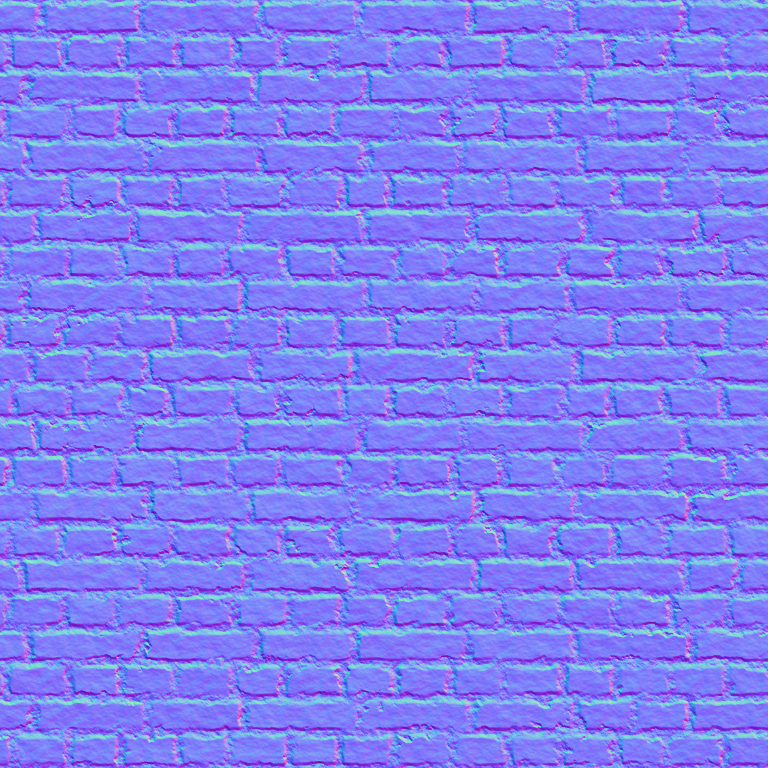
This texture map is drawn by a three.js fragment shader. Its source:

```glsl
varying vec2 vUv;

const float ROWS = 22.0;
const float STRETCHERS = 7.0;
const float HEADERS = 14.0;
const float JOINT = 0.0085;
const float MORTAR_DEPTH = 0.0046;
const float SHORTENING = 0.965;

float hash(vec2 p) {
  vec3 q = fract(vec3(p.xyx) * 0.1031);
  q += dot(q, q.yzx + 33.33);
  return fract((q.x + q.y) * q.z);
}

float cornerSlope(vec2 id, vec2 offset) {
  float angle = 6.28318 * hash(id);
  return dot(vec2(cos(angle), sin(angle)), offset);
}

// Gradient noise around 0.5 that repeats after a whole number of cells
float noise(vec2 uv, vec2 cells, float seed) {
  vec2 p = uv * cells;
  vec2 i = floor(p);
  vec2 f = p - i;
  vec2 s = f * f * f * (f * (f * 6.0 - 15.0) + 10.0);
  vec2 a = mod(i, cells) + seed;
  vec2 b = mod(i + 1.0, cells) + seed;
  float low = mix(cornerSlope(a, f), cornerSlope(vec2(b.x, a.y), f - vec2(1.0, 0.0)), s.x);
  float high = mix(cornerSlope(vec2(a.x, b.y), f - vec2(0.0, 1.0)), cornerSlope(b, f - 1.0), s.x);
  return 0.5 + 0.75 * mix(low, high, s.y);
}

float fbm(vec2 uv, vec2 cells, float seed) {
  float sum = 0.0;
  float amplitude = 0.5;
  for (int k = 0; k < 4; k++) {
    sum += amplitude * noise(uv, cells, seed);
    cells *= 2.0;
    amplitude *= 0.5;
    seed += 17.0;
  }
  return sum;
}

float roundedBox(vec2 p, vec2 halfSize, float radius) {
  vec2 d = abs(p) - halfSize + radius;
  return length(max(d, 0.0)) + min(max(d.x, d.y), 0.0) - radius;
}

float jointShift(float index, float row, float count) {
  return 0.18 * hash(vec2(mod(index, count) + 3.0, row + 41.0));
}

// Brick centre in xy, half size in zw; courses alternate headers and stretchers
vec4 brickCell(vec2 uv) {
  float course = floor(uv.y * ROWS);
  float row = mod(course, ROWS);
  float isLong = mod(row, 2.0);
  float count = mix(HEADERS, STRETCHERS, isLong);
  float phase = mix(0.1, 0.2, isLong);
  float x = uv.x * count - phase;
  float i = floor(x);
  if (x < i + jointShift(i, row, count)) i -= 1.0;
  float left = i + jointShift(i, row, count);
  float right = i + 1.0 + jointShift(i + 1.0, row, count);

  // A few stretchers are replaced by two short bricks
  if (isLong > 0.5 && hash(vec2(mod(i, count), row + 77.0)) > 0.95) {
    float middle = 0.5 * (left + right);
    if (x < middle) right = middle;
    else left = middle;
  }
  return vec4((0.5 * (left + right) + phase) / count, (course + 0.5) / ROWS,
              0.5 * (right - left) / count, 0.5 / ROWS);
}

float wallHeight(vec2 uv) {
  vec2 wobble = vec2(fbm(uv, vec2(36.0), 5.0), fbm(uv, vec2(24.0, 36.0), 61.0)) - 0.47;
  vec2 p = uv + wobble * vec2(0.009, 0.008);
  vec4 cell = brickCell(p);
  vec2 q = p - cell.xy;
  vec2 id = floor(mod(cell.xy, 1.0) * vec2(140.0, ROWS));

  // Crumbled outline, with a steep lower edge and a sloping upper edge
  float wear = smoothstep(0.5, 0.8, noise(uv, vec2(9.0, 13.0), 90.0));
  float chip = smoothstep(0.42, 0.75, fbm(uv, vec2(50.0, 60.0), 130.0));
  float d = roundedBox(q, cell.zw - 0.5 * JOINT, 0.004);
  d += chip * mix(0.004, 0.010, wear);
  float top = smoothstep(-cell.w, cell.w, q.y);
  float outer = mix(0.0018, 0.0042, top);
  float bevel = mix(0.0048, 0.0085, top);
  float brick = 1.0 - smoothstep(outer - bevel, outer, d);

  // Tilted, grainy brick face
  vec2 tilt = (vec2(hash(id + 11.0), hash(id + 29.0)) - 0.5) * vec2(0.06, 0.12);
  float face = dot(q, tilt + vec2(0.0, 0.03)) + 0.0008 * hash(id);
  face += 0.0044 * fbm(uv, vec2(44.0, 56.0), 200.0);

  // Crumbly mortar, flush with the bricks in places
  float fill = noise(uv, vec2(16.0, 22.0), 400.0);
  float recess = mix(0.2, 1.0, smoothstep(0.25, 0.62, fill));
  float mortar = 0.0085 * fbm(uv, vec2(90.0, 100.0), 500.0) - MORTAR_DEPTH * recess - 0.0019;
  return mix(mortar, face, brick);
}

void main() {
  vec2 e = vec2(0.001, 0.0);
  vec2 slope = vec2(wallHeight(vUv + e.xy) - wallHeight(vUv - e.xy),
                    wallHeight(vUv + e.yx) - wallHeight(vUv - e.yx)) / (2.0 * e.x);
  vec3 normal = normalize(vec3(-slope * vec2(0.6, 1.0), 1.0));
  gl_FragColor = vec4(normal * SHORTENING * 0.5 + 0.5, 1.0);
}
```
